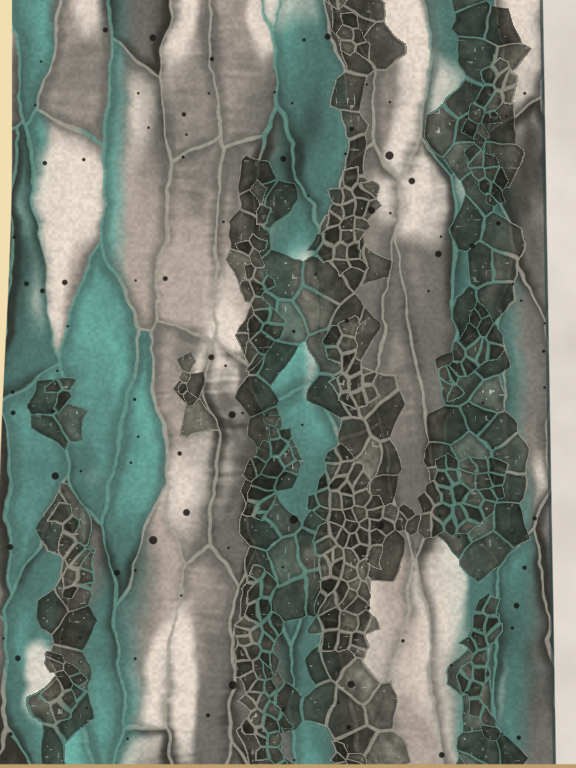
Give the GLSL for this texture, as a WebGL 1 fragment shader.

```glsl
precision highp float;
// Poured resin panel: wavy vertical teal, mauve and smoky strips with veins and clustered bubbles.
uniform vec2 u_resolution;

struct Cell { float edge; vec2 centre; float id; };

float hash(vec2 p) {
  vec3 q = fract(vec3(p.xyx) * 0.1031);
  q += dot(q, q.yzx + 33.33);
  return fract((q.x + q.y) * q.z);
}

vec2 hash2(vec2 p) { return vec2(hash(p + 7.3), hash(p + 61.7)); }

float noise(vec2 p) {
  vec2 i = floor(p), f = fract(p);
  f = f * f * (3.0 - 2.0 * f);
  return mix(mix(hash(i), hash(i + vec2(1, 0)), f.x),
             mix(hash(i + vec2(0, 1)), hash(i + vec2(1, 1)), f.x), f.y);
}

float fbm(vec2 p) {
  float sum = 0.0, amp = 0.53;
  for (int i = 0; i < 4; i++) {
    sum += amp * noise(p);
    p = p * 2.03 + 17.1;
    amp *= 0.5;
  }
  return sum;
}

// Voronoi cell whose border distance is in canvas units, even when stretched
Cell voronoi(vec2 p, vec2 scale, float jitter) {
  vec2 q = p * scale, base = floor(q), nearest = vec2(0.0), owner = base;
  float best = 9.0;
  for (int j = -1; j <= 1; j++) for (int i = -1; i <= 1; i++) {
    vec2 g = base + vec2(i, j);
    vec2 r = g + 0.5 + jitter * (hash2(g) - 0.5) - q;
    if (dot(r, r) < best) { best = dot(r, r); nearest = r; owner = g; }
  }
  float edge = 9.0;
  for (int j = -2; j <= 2; j++) for (int i = -2; i <= 2; i++) {
    vec2 g = owner + vec2(i, j);
    vec2 r = g + 0.5 + jitter * (hash2(g) - 0.5) - q;
    vec2 side = r - nearest;
    if (dot(side, side) > 0.0001) {
      vec2 n = normalize(side);
      edge = min(edge, dot(0.5 * (r + nearest), n) / length(n * scale));
    }
  }
  return Cell(edge, (q + nearest) / scale, hash(owner + 3.9));
}

float band(float x, float centre, float width) {
  float d = (x - centre) / width;
  return exp(-d * d);
}

float tealAmount(vec2 p) {
  float t = band(p.x, 0.05, 0.03) + band(p.x, 0.145, 0.045)
          + band(p.x, 0.395, 0.045) + band(p.x, 0.635, 0.055);
  return smoothstep(0.42, 0.75, t + 0.9 * (noise(p * vec2(9.0, 4.0)) - 0.5));
}

float bubbleAmount(vec2 p) {
  float b = 0.7 * band(p.x, 0.08, 0.03) * band(p.y, 0.3, 0.25) + 0.45 * band(p.x, 0.25, 0.02)
          + 0.7 * band(p.x, 0.345, 0.03) + band(p.x, 0.46, 0.04) + 0.85 * band(p.x, 0.63, 0.05);
  return b + 0.9 * (noise(p * vec2(11.0, 6.0) + 4.0) - 0.5) + 0.2 * (0.4 - p.y);
}

float line(float d, float width, float px) { return 1.0 - smoothstep(width - px, width + px, d); }

vec3 ramp(vec3 dark, vec3 mid, vec3 light, float t) {
  return mix(mix(dark, mid, smoothstep(0.1, 0.45, t)), light, smoothstep(0.45, 0.85, t));
}

// Bubble skin: mottled olive glass with glints and a pale rim
vec3 paintBubble(vec3 under, Cell c, vec2 p, vec3 rim, float px) {
  vec3 glass = mix(vec3(0.17, 0.17, 0.145), vec3(0.38, 0.38, 0.34), c.id * c.id);
  vec3 col = mix(glass, under, 0.25) * (0.72 + 0.6 * fbm(p * 75.0));
  col += 0.3 * smoothstep(0.83, 0.95, noise(p * 210.0)) * noise(p * 30.0);
  col *= 0.75 + 0.25 * smoothstep(0.0, 0.009, c.edge);
  return mix(col, rim, 0.75 * line(c.edge, 0.0006 + 0.0022 * noise(p * 24.0), px));
}

void main() {
  vec2 p = gl_FragCoord.xy / u_resolution.y;
  float px = 1.0 / u_resolution.y;
  vec2 wobble = vec2(fbm(p * vec2(9.0, 12.0)), fbm(p * 11.0 + 40.0)) - 0.5;
  vec2 w = p + wobble * vec2(0.04, 0.03);

  // Long lens-shaped strips, shaded by soft smoke and light patches
  Cell strip = voronoi(w, vec2(14.0, 3.6), 0.85);
  vec2 at = mix(w, strip.centre, 0.45);
  float teal = tealAmount(at);
  float mauve = band(at.x, 0.23, 0.04) + band(at.x, 0.30, 0.04) + band(at.x, 0.53, 0.045)
              + band(at.x, 0.09, 0.035);
  float smoke = fbm(w * vec2(13.0, 5.0) + 9.0);
  float tone = 0.08 + 0.75 * smoke + 0.2 * mauve + 0.1 * teal + 0.22 * (strip.id - 0.5);
  tone -= 0.22 * (1.0 - smoothstep(0.0, 0.018, strip.edge));
  tone += 0.1 * (noise(w * vec2(28.0, 170.0)) - 0.5) * mauve;
  vec3 grey = ramp(vec3(0.21, 0.205, 0.185), vec3(0.43, 0.42, 0.395), vec3(0.70, 0.645, 0.60), tone);
  vec3 green = ramp(vec3(0.19, 0.23, 0.21), vec3(0.31, 0.45, 0.42), vec3(0.43, 0.69, 0.64), tone);
  vec3 col = mix(grey, green, teal);
  float glare = smoothstep(0.56, 0.76, noise(w * vec2(17.0, 8.0) + 23.0) + 0.12 * mauve - 0.12 * teal);
  col = mix(col, vec3(0.94, 0.89, 0.83), 0.85 * glare * smoothstep(0.25, 0.6, tone));

  // Pale veins between strips
  vec3 rim = mix(vec3(0.65, 0.63, 0.58), vec3(0.40, 0.58, 0.53), tealAmount(p + 0.02));
  col = mix(col, rim, 0.8 * line(strip.edge, 0.0008 + 0.0022 * noise(p * 18.0), px));

  // Large bubbles, then finer froth, wherever the clusters gather
  Cell bubble = voronoi(w, vec2(25.0, 21.0), 0.9);
  Cell froth = voronoi(w + 0.3 * wobble.yx * 0.04, vec2(58.0, 50.0), 0.9);
  if (bubbleAmount(bubble.centre) > 0.48) col = paintBubble(col, bubble, p, rim, px);
  float frothy = bubbleAmount(froth.centre) * noise(froth.centre * 16.0 + 50.0);
  if (frothy > 0.38) col = paintBubble(col, froth, p, rim, px);

  // Scattered dark pits and fine grain
  Cell pit = voronoi(p, vec2(32.0), 0.8);
  float radius = 0.0015 + 0.005 * pow(fract(pit.id * 57.0), 4.0);
  col = mix(col, vec3(0.10, 0.09, 0.08), 0.85 * step(0.86, pit.id) * line(length(w - wobble * vec2(0.04, 0.03) - pit.centre), radius, px));
  col *= 0.94 + 0.12 * noise(p * 260.0);

  // Panel borders: pale wall at right, cream at left, wood below
  float right = p.x - 0.724 + 0.017 * p.y;
  col = mix(col, vec3(0.20, 0.27, 0.27), 0.7 * line(abs(right + 0.002), 0.002, px));
  vec3 wall = vec3(0.87, 0.84, 0.80) + 0.1 * (fbm(p * 16.0) - 0.5);
  col = mix(col, wall, smoothstep(-px, px, right));
  col = mix(col, vec3(0.95, 0.87, 0.69), line(p.x, 0.017 * smoothstep(0.3, 0.8, p.y) - px, px));
  col = mix(col, vec3(0.74, 0.61, 0.43), line(p.y, 0.005, px));
  gl_FragColor = vec4(col, 1.0);
}
```
